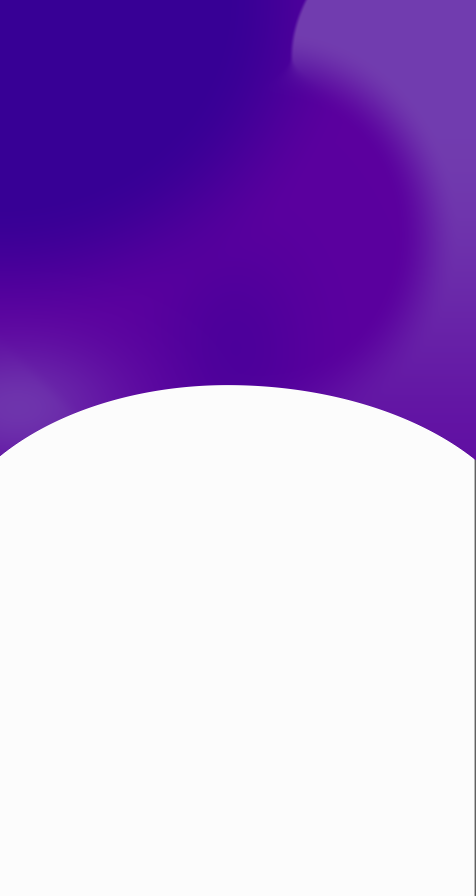
Reproduce this background procedurally as a WebGL 1 fragment shader.

```glsl
precision highp float;
// Blurred indigo, violet and lilac clouds above a broad white arch.

uniform vec2 u_resolution;

#define ASPECT 0.53125
#define INDIGO vec3(0.215, 0.0, 0.585)
#define VIOLET vec3(0.355, 0.0, 0.620)
#define LILAC vec3(0.445, 0.235, 0.685)
#define PAPER vec3(0.99)
#define RIM vec3(0.38)
#define RIM_WIDTH 0.0016
#define ARCH_CENTER vec2(0.254, 0.358)
#define ARCH_HEIGHT 0.2122

// Distance from a center, measured in ellipse radii
float ellipse(vec2 p, vec2 center, vec2 radii) {
  return length((p - center) / radii);
}

float glow(vec2 p, vec2 center, vec2 radii) {
  float d = ellipse(p, center, radii);
  return exp(-d * d);
}

// Lilac cloud wrapping a violet hollow, with a crisp upper left edge
float rightCloud(vec2 p) {
  float hollow = ellipse(p, vec2(0.306, 0.74), vec2(0.143, 0.156));
  float rise = max(p.y - 0.935, 0.0);
  float edge = 0.3255 + 3.84 * rise * rise;
  float blur = mix(0.08, 0.003, smoothstep(0.87, 0.935, p.y));
  float fade = mix(0.2, 1.0, smoothstep(0.414, 0.87, p.y));
  return smoothstep(0.95, 1.45, hollow) * fade
       * smoothstep(edge - blur, edge + blur, p.x);
}

// Low lilac glow with a faint diagonal crease
float leftCloud(vec2 p) {
  float crease = smoothstep(-0.012, 0.012, 0.622 - p.x - p.y);
  return glow(p, vec2(0.02, 0.545), vec2(0.117, 0.072)) * (0.75 + 0.12 * crease);
}

vec3 clouds(vec2 p) {
  float deep = ellipse(p, vec2(0.0, 1.0), vec2(0.306, 0.28));
  vec3 color = mix(INDIGO, VIOLET, smoothstep(0.8, 1.35, deep));
  color = mix(color, INDIGO, 0.4 * glow(p, vec2(0.262, 0.61), vec2(0.08, 0.11)));
  color = mix(color, LILAC, rightCloud(p));
  return mix(color, LILAC, leftCloud(p));
}

// Height of the arch, slightly wider on its right side
float archTop(float x) {
  float offset = x - ARCH_CENTER.x;
  float q = offset / (offset < 0.0 ? 0.3255 : 0.3477);
  return ARCH_CENTER.y + ARCH_HEIGHT * sqrt(max(1.0 - q * q, 0.0));
}

void main() {
  vec2 p = gl_FragCoord.xy / u_resolution * vec2(ASPECT, 1.0);
  float pixel = 1.0 / u_resolution.y;

  // White arch with a thin rim on the right border
  float rim = clamp((p.x + 0.5 * pixel - ASPECT + RIM_WIDTH) / pixel, 0.0, 1.0);
  vec3 arch = mix(PAPER, RIM, rim);
  float cover = clamp((archTop(p.x) - p.y) / pixel + 0.5, 0.0, 1.0);

  gl_FragColor = vec4(mix(clouds(p), arch, cover), 1.0);
}
```
